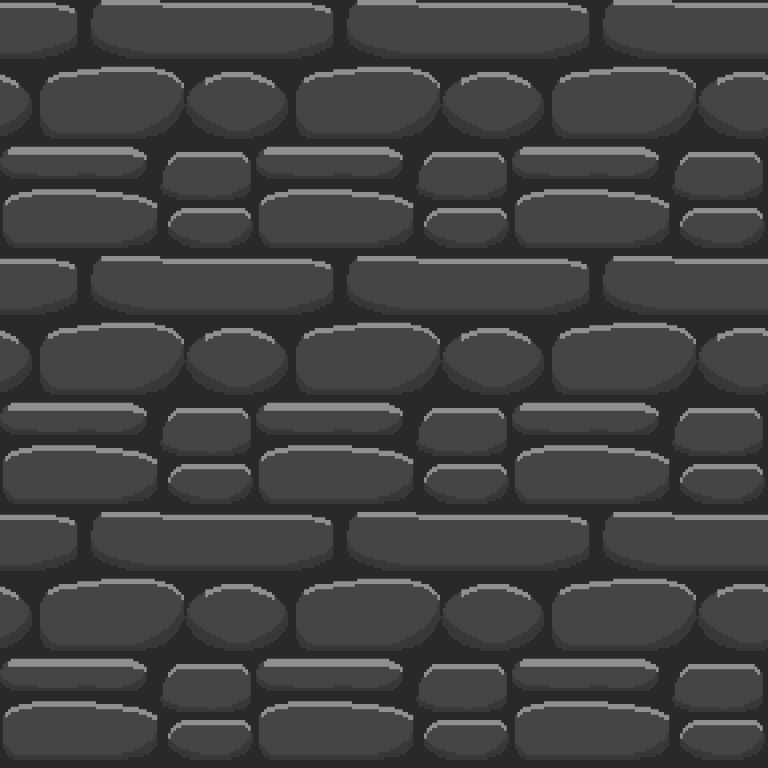
This texture is drawn by a Shadertoy shader. Its source:

```glsl
// Dark stone wall of rounded, stepped-edge blocks with pale top rims, three tiles each way

const float REPEATS = 3.0;   // tiles across and down
const float CELLS = 96.0;    // square cells along one tile
const float UNITS = 256.0;   // layout units along one tile, y pointing down
const int SAMPLES = 4;       // subsamples per axis for smooth edges
const float SOFTNESS = 0.5;  // sampled width, as a share of the output spacing

const vec3 MORTAR = vec3(0.16);
const vec3 SHADE = vec3(0.22);
const vec3 FACE = vec3(0.27);
const vec3 RIM = vec3(0.56);

// Depth cut away by an elliptical corner at distance d from the side
float cornerCut(float d, float width, float height) {
    float k = clamp(1.0 - d / width, 0.0, 1.0);
    return height * (1.0 - sqrt(1.0 - k * k));
}

// Paints one block over base.
// box: left, top, right, bottom; corners: top left, top right, bottom right, bottom left
// rim: start, end and thickness of the lit edge, then drop of the top towards the right
vec3 stone(vec3 base, vec2 p, vec4 box, vec4 cornerW, vec4 cornerH, vec4 rim) {
    vec2 size = box.zw - box.xy;
    float x = mod(p.x - box.x, UNITS);
    float y = mod(p.y - box.y + 8.0, UNITS) - 8.0;
    if (x > size.x) return base;
    float right = size.x - x;
    float wobble = sin(x * 0.11 + box.y);

    float top = cornerCut(x, cornerW.x, cornerH.x)
              + cornerCut(right, cornerW.y, cornerH.y)
              + rim.w * smoothstep(0.05, 0.55, x / size.x);
    float bottom = size.y - cornerCut(right, cornerW.z, cornerH.z)
                 - cornerCut(x, cornerW.w, cornerH.w) - 0.6 - 0.6 * wobble;
    if (y < top || y > bottom) return base;

    // The lit face ends above the bottom, in broader curves
    float faceEnd = size.y - 5.0 + 0.6 * wobble
                  - cornerCut(right, cornerW.z * 1.45, cornerH.z * 1.4)
                  - cornerCut(x, cornerW.w * 1.45, cornerH.w * 1.3);
    float thickness = min(rim.z, 5.2 + 0.2 * min(x, right));
    bool onRim = x > rim.x && x < rim.y && y < top + thickness;
    return onRim ? RIM : (y < faceEnd ? FACE : SHADE);
}

// One tile of the wall, top course first
vec3 wall(vec2 p) {
    vec3 c = MORTAR;
    // Long block
    c = stone(c, p, vec4(91, 0, 333, 59), vec4(14, 35, 54, 55), vec4(28, 10, 17, 22), vec4(9, 241, 5.2, 3));
    // Broad block and round block
    c = stone(c, p, vec4(40, 73, 183, 139), vec4(26, 40, 48, 18), vec4(24, 19, 34, 17), vec4(8, 143, 5.2, -6));
    c = stone(c, p, vec4(185, 71, 288, 139), vec4(55, 55, 46, 52), vec4(36, 36, 32, 36), vec4(19, 91, 5.8, 0));
    // Flat slab above an arched block
    c = stone(c, p, vec4(0, 146, 147, 180), vec4(18, 28, 22, 22), vec4(18, 14, 14, 13), vec4(7, 146, 8.0, 0));
    c = stone(c, p, vec4(3, 190, 158, 248), vec4(40, 85, 38, 14), vec4(16, 17, 20, 14), vec4(1, 155, 5.4, 0));
    // Two small blocks beside them
    c = stone(c, p, vec4(161, 152, 251, 201), vec4(22, 12, 32, 30), vec4(38, 18, 12, 11), vec4(8, 88, 5.2, 0));
    c = stone(c, p, vec4(168, 208, 252, 249), vec4(20, 13, 32, 36), vec4(20, 14, 18, 20), vec4(1, 84, 5.2, 0));
    return c;
}

void mainImage(out vec4 fragColor, in vec2 fragCoord) {
    vec3 sum = vec3(0.0);
    for (int j = 0; j < SAMPLES; j++) {
        for (int i = 0; i < SAMPLES; i++) {
            vec2 offset = SOFTNESS * ((vec2(i, j) + 0.5) / float(SAMPLES) - 0.5);
            vec2 uv = (fragCoord + offset) / iResolution.xy;
            vec2 tile = fract(vec2(uv.x, 1.0 - uv.y) * REPEATS);
            vec2 cell = (floor(tile * CELLS) + 0.5) / CELLS;
            sum += wall(cell * UNITS);
        }
    }
    fragColor = vec4(sum / float(SAMPLES * SAMPLES), 1.0);
}
```
